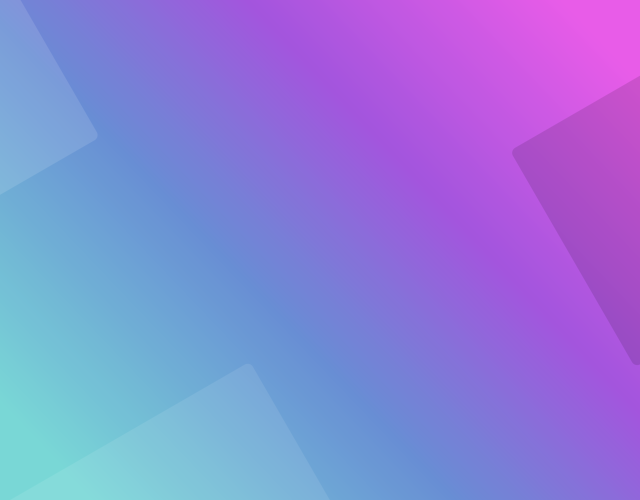
This background is drawn by a Shadertoy shader. Its source:

```glsl
const vec3 TEAL = vec3(0.475, 0.845, 0.84);
const vec3 BLUE = vec3(0.408, 0.555, 0.832);
const vec3 VIOLET = vec3(0.64, 0.333, 0.868);
const vec3 PINK = vec3(0.91, 0.36, 0.91);

float hash(float n) {
    return fract(sin(n * 127.1) * 43758.5);
}

float noise(float x) {
    float cell = floor(x);
    return mix(hash(cell), hash(cell + 1.0), smoothstep(0.0, 1.0, x - cell));
}

vec3 diagonalGradient(float t) {
    vec3 color = mix(TEAL, BLUE, clamp((t - 0.08) / 0.33, 0.0, 1.0));
    color = mix(color, VIOLET, clamp((t - 0.41) / 0.24, 0.0, 1.0));
    return mix(color, PINK, clamp((t - 0.65) / 0.28, 0.0, 1.0));
}

// Coverage of a rounded square turned by 30 degrees
float tiltedSquare(vec2 p, vec2 center, float halfSide) {
    const float radius = 0.012;
    vec2 d = p - center;
    vec2 local = vec2(dot(d, vec2(0.866, 0.5)), dot(d, vec2(-0.5, 0.866)));
    vec2 q = abs(local) - halfSide + radius;
    float dist = length(max(q, 0.0)) + min(max(q.x, q.y), 0.0) - radius;
    float pixel = 1.0 / iResolution.y;
    return 1.0 - smoothstep(-0.7 * pixel, 0.7 * pixel, dist);
}

void mainImage(out vec4 fragColor, in vec2 fragCoord) {
    vec2 p = fragCoord / iResolution.y;

    // Diagonal blend with faint streaks along its contours
    float t = (1.05 * p.x + p.y) / 2.344;
    float streaks = noise(t * 45.0) + 0.5 * noise(t * 110.0) - 0.75;
    vec3 color = diagonalGradient(t + 0.005 * streaks);

    // Translucent squares: two light, one dark
    color = mix(color, vec3(1.0), 0.12 * tiltedSquare(p, vec2(-0.142, 0.817), 0.25));
    color = mix(color, vec3(1.0), 0.09 * tiltedSquare(p, vec2(0.39, -0.133), 0.3));
    color *= 1.0 - 0.12 * tiltedSquare(p, vec2(1.3615, 0.607), 0.25);

    fragColor = vec4(color, 1.0);
}
```
